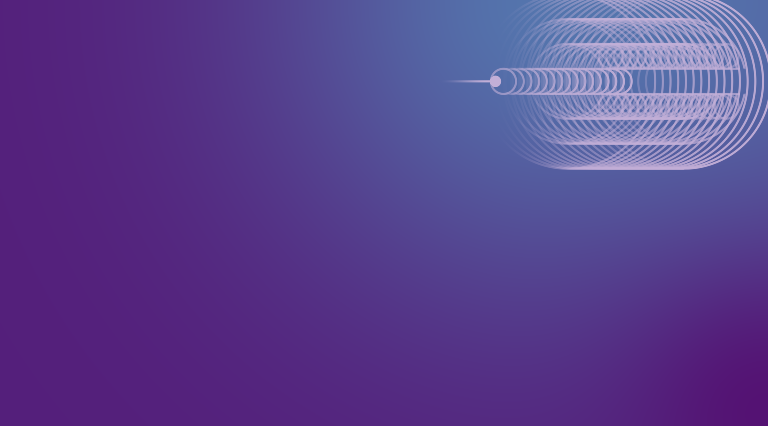
Reproduce this background procedurally as a Shadertoy shader.

```glsl
#define AXIS_Y 0.809
#define DOT_X 1.163
#define SMALL_START 1.182
#define LARGE_START 1.333
#define STEP 0.0181
#define COPIES 16
#define RINGS 4
#define RING_MIN 0.0295
#define RING_GAP 0.0585
#define LINE_WIDTH 0.0026
#define GLOW_RADIUS 0.71

const vec3 PURPLE = vec3(0.33, 0.12, 0.48);
const vec3 BLUE   = vec3(0.33, 0.46, 0.68);
const vec3 PLUM   = vec3(0.33, 0.07, 0.45);
const vec3 LILAC  = vec3(0.80, 0.71, 0.86);

float gaussian(float d, float radius) {
    return exp(-d * d / (radius * radius));
}

// Coverage of a thin stroke at distance d from its centre
float stroke(float d, float px) {
    float coverage = min(1.0, LINE_WIDTH / px);
    return coverage * (1.0 - smoothstep(0.0, px, abs(d) - 0.5 * LINE_WIDTH));
}

// Horizontal stroke from x0 to x1
float rail(vec2 p, float x0, float x1, float y, float px) {
    float outside = max(max(x0 - p.x, p.x - x1), 0.0);
    return stroke(length(vec2(outside, p.y - y)), px);
}

float over(float a, float b) {
    return 1.0 - (1.0 - a) * (1.0 - b);
}

vec3 background(vec2 p) {
    vec2 toGlow = p - vec2(1.316, 1.0);
    toGlow.x *= toGlow.x > 0.0 ? 0.5 : 1.0;
    vec3 color = mix(PURPLE, BLUE, gaussian(length(toGlow), GLOW_RADIUS));
    float corner = gaussian(distance(p, vec2(1.80, 0.03)), 0.31);
    return mix(color, PLUM, corner);
}

// Rings swept to the right, mirrored about the axis
float sweptRings(vec2 q, float px) {
    float ink = 0.0;
    float leftFade = smoothstep(1.16, 1.43, q.x);
    float outsideBand = smoothstep(-px, px, q.y - RING_MIN);
    for (int k = 0; k < RINGS; k++) {
        bool small = k == 0;
        bool widest = k == RINGS - 1;
        float radius = RING_MIN + RING_GAP * float(k);
        float start = small ? SMALL_START : LARGE_START;
        float end = start + STEP * float(COPIES - 1);
        for (int i = 0; i < COPIES; i++) {
            float age = float(i) / float(COPIES - 1);
            float center = start + STEP * float(i);
            float line = stroke(length(q - vec2(center, 0.0)) - radius, px);
            float leftInk = small ? (i == 0 ? 0.6 : 0.0)
                                  : leftFade * mix(0.75, 0.3, age);
            float rightInk = mix(0.6, 0.95, age);
            if (!small && !widest) rightInk *= 0.75 * outsideBand;
            float side = smoothstep(-0.02, 0.02, q.x - center);
            ink = over(ink, line * mix(leftInk, rightInk, side));
        }
        // Straight edge joining the first and last ring
        float railEnd = small ? 1.735 : end;
        float railInk = 0.7 * smoothstep(start - 0.02, start + 0.12, q.x);
        ink = over(ink, railInk * rail(q, start, railEnd, radius, px));
    }
    return ink;
}

// Rows of small loops beside the central band
float loopRows(vec2 q, float px) {
    float ink = 0.0;
    for (int i = 0; i < COPIES; i++) {
        vec2 center = vec2(1.434 + STEP * float(i), 0.059);
        float line = stroke(length(q - center) - 0.0285, px);
        ink = over(ink, 0.5 * line);
    }
    return ink;
}

void mainImage(out vec4 fragColor, in vec2 fragCoord) {
    vec2 p = fragCoord / iResolution.y;
    p.x *= 1.803 * iResolution.y / iResolution.x;
    float px = 1.0 / iResolution.y;
    vec2 q = vec2(p.x, abs(p.y - AXIS_Y));

    float ink = over(sweptRings(q, px), loopRows(q, px));

    // Fading tail and solid dot
    float tail = smoothstep(1.03, 1.15, p.x) * rail(q, 1.03, DOT_X, 0.0, px);
    float dotDistance = length(q - vec2(DOT_X, 0.0)) - 0.0135;
    float dotInk = 1.0 - smoothstep(-0.5 * px, 0.5 * px, dotDistance);
    ink = max(over(ink, tail), dotInk);

    fragColor = vec4(mix(background(p), LILAC, 0.92 * ink), 1.0);
}
```
